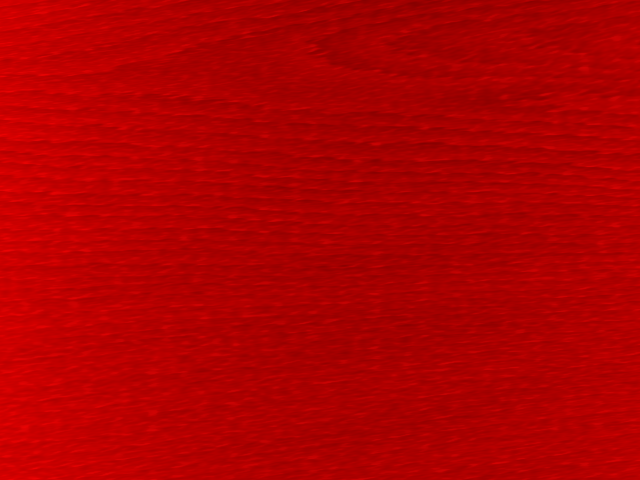
Reproduce this texture procedurally as a Shadertoy shader.

```glsl
// Red stained wood: growth rings follow a bent grain field that folds into
// pointed arches near the top. Fine tilted pores break the rings into dashes,
// and a broad sheen brightens the left side. All lengths are canvas heights.

vec2 randomGradient(vec2 cell) {
    vec3 h = fract(cell.xyx * vec3(0.1031, 0.1030, 0.0973));
    h += dot(h, h.yzx + 33.33);
    float angle = 6.28318 * fract((h.x + h.y) * h.z);
    return vec2(cos(angle), sin(angle));
}

// Gradient noise, roughly -0.7 to 0.7
float gradientNoise(vec2 p) {
    vec2 cell = floor(p);
    vec2 f = p - cell;
    vec2 w = f * f * f * (f * (f * 6.0 - 15.0) + 10.0);
    float a = dot(randomGradient(cell), f);
    float b = dot(randomGradient(cell + vec2(1, 0)), f - vec2(1, 0));
    float c = dot(randomGradient(cell + vec2(0, 1)), f - vec2(0, 1));
    float d = dot(randomGradient(cell + vec2(1, 1)), f - vec2(1, 1));
    return mix(mix(a, b, w.x), mix(c, d, w.x), w.y);
}

// Slope of the ring lines: rising at the bottom, level in the middle, steep on top
float ringSlope(float y) {
    return 0.12 - 0.17 * smoothstep(0.1, 0.68, y) + 0.20 * smoothstep(0.76, 0.95, y);
}

// Height of a point measured across the growth rings
float ringHeight(vec2 p) {
    float bend = 0.020 * gradientNoise(p * vec2(2.0, 3.5) + 7.0)
               + 0.004 * gradientNoise(p * vec2(8.0, 16.0) + 31.0);
    return p.y - ringSlope(p.y) * (p.x + 0.15) + bend;
}

// Straightens the gently rising fibres so that noise can be stretched along them
vec2 fibreSpace(vec2 p) {
    float slope = 0.09 + 0.10 * smoothstep(0.7, 1.0, p.y) + 0.05 * smoothstep(0.4, 0.0, p.y);
    return vec2(p.x, p.y - slope * (p.x - 0.67));
}

// One ring: a crisp bright rim that fades upward into dark wood
float ringProfile(float phase) {
    float f = fract(phase);
    return smoothstep(0.0, 0.2, f) * (1.0 - f) - 0.4;
}

// Broad light: bright left edge, dark centre, darker upper right
float sheen(vec2 uv) {
    float side = uv.x - 0.58;
    float falloff = side < 0.0 ? 0.46 : 0.32;
    float upperRight = smoothstep(0.6, 1.0, uv.y) * smoothstep(0.1, 0.6, uv.x);
    float lowerEdge = smoothstep(0.4, 0.0, uv.y);
    return 0.644 + falloff * side * side - 0.025 * upperRight + 0.022 * lowerEdge;
}

void mainImage(out vec4 fragColor, in vec2 fragCoord) {
    vec2 p = fragCoord / iResolution.y;
    vec2 uv = fragCoord / iResolution.xy;
    vec2 fibre = fibreSpace(p);

    // Pores in three sizes, plus wide soft streaks
    float hairPores = gradientNoise(fibre * vec2(48.0, 215.0) + 11.0);
    float finePores = gradientNoise(fibre * vec2(30.0, 165.0));
    float longPores = gradientNoise(fibre * vec2(13.0, 105.0) + 53.0);
    float softStreaks = gradientNoise(fibre * vec2(1.6, 17.0) + 91.0);

    // Rings, jagged by the pores and fainter in the lower half
    float height = ringHeight(p);
    float phase = height * 36.0 + 0.6 * gradientNoise(vec2(p.x * 0.8, height * 12.0));
    float rim = ringProfile(phase + 0.20 * longPores + 0.20 * finePores);
    float ringStrength = mix(0.045, 0.105, smoothstep(0.25, 0.65, p.y));
    ringStrength *= 1.0 + 0.6 * gradientNoise(p * vec2(2.0, 5.0) + 17.0);

    // Bright dashes gather along the rims
    float dash = smoothstep(0.12, 0.45, finePores + 0.4 * hairPores);
    float dashLight = dash * (0.025 + 0.06 * max(rim, 0.0));

    float red = sheen(uv) + ringStrength * rim + dashLight;
    red += 0.040 * longPores + 0.055 * finePores + 0.065 * hairPores + 0.035 * softStreaks;

    float pale = 0.25 * dashLight * smoothstep(0.6, 0.8, red);
    fragColor = vec4(clamp(vec3(red, pale, pale), 0.0, 1.0), 1.0);
}
```
